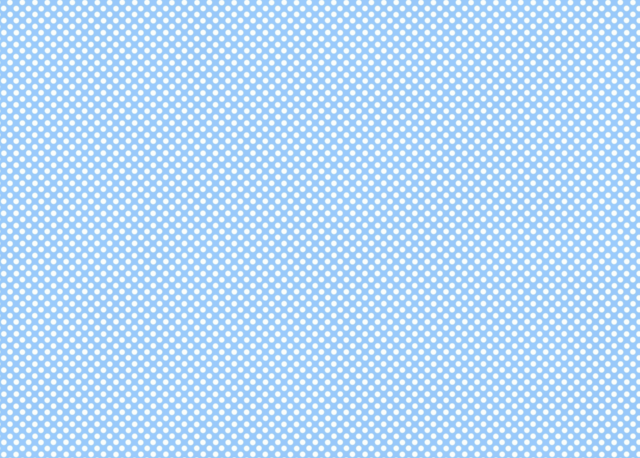
Write a Shadertoy shader that draws this pattern.

```glsl
// Small off-white polka dots on sky blue, in a staggered grid.
// Two interleaved square-ish lattices supply the dots; hashes nudge each dot
// slightly, and smooth noise gives the ground a very faint mottling.

float hash(vec2 p) {
    vec3 q = fract(p.xyx * vec3(0.1031, 0.1030, 0.0973));
    q += dot(q, q.yzx + 33.33);
    return fract((q.x + q.y) * q.z);
}

float valueNoise(vec2 p) {
    vec2 i = floor(p), f = fract(p);
    f = f * f * (3.0 - 2.0 * f);
    return mix(mix(hash(i), hash(i + vec2(1, 0)), f.x),
               mix(hash(i + vec2(0, 1)), hash(i + vec2(1, 1)), f.x), f.y);
}

// Distance to the centre of the nearest dot, in 1/768 of the canvas width
float dotDistance(vec2 grid, vec2 cellSize) {
    float nearest = 100.0;
    for (int lattice = 0; lattice < 2; lattice++) {
        vec2 g = grid + 0.5 * float(lattice);
        vec2 id = floor(g);
        vec2 seed = id + 57.0 * float(lattice) + 11.0;
        vec2 jitter = vec2(hash(seed), hash(seed + 91.7)) - 0.5;
        vec2 offset = (g - id - 0.5) * cellSize - 0.4 * jitter;
        nearest = min(nearest, length(offset));
    }
    return nearest;
}

void mainImage(out vec4 fragColor, in vec2 fragCoord) {
    // Position measured from the upper left corner, canvas width = 768
    float pixel = 768.0 / iResolution.x;
    vec2 pos = vec2(fragCoord.x, iResolution.y - fragCoord.y) * pixel;

    // About 51.4 repeats across and 37.9 down, two dots in each
    vec2 cellSize = vec2(14.95, 14.46);
    float d = dotDistance((pos - vec2(12.0, 3.0)) / cellSize + 0.5, cellSize);

    // Soft-edged dots over the blue ground
    float soft = 0.6 + 0.55 * pixel;
    float cover = 1.0 - smoothstep(3.3 - soft, 3.3 + soft, d);
    vec3 ground = vec3(0.60, 0.79, 0.985);
    ground += 0.012 * (valueNoise(pos / 60.0) - 0.5);
    vec3 color = mix(ground, vec3(0.985, 0.995, 0.985), cover);

    // Slightly duller blue in the outer fringe of each dot
    float fringe = smoothstep(0.0, 0.1, cover) * (1.0 - smoothstep(0.3, 0.8, cover));
    color.b -= 0.03 * fringe;

    fragColor = vec4(color, 1.0);
}
```
